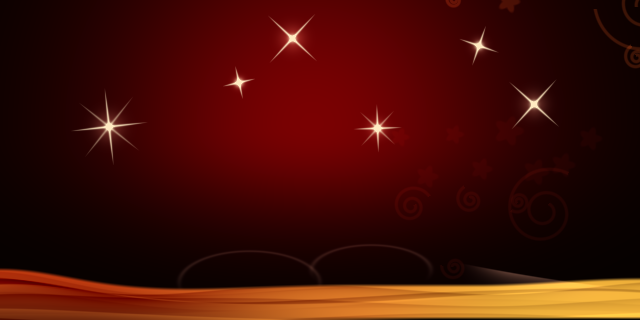
This background is drawn by a Shadertoy shader. Its source:

```glsl
// Deep red glow with sparkling stars and faint scrollwork above flowing fire.
// The glow is a lopsided Gaussian; stars are tapered rays, scrolls are log
// spirals, and the fire is a wavy band layered with hashed soft ribbons.

const float TAU = 6.2831853;
const vec3 NIGHT = vec3(0.018, 0.002, 0.0);
const vec3 GLOW_RED = vec3(0.46, 0.0, 0.008);
const vec3 STAR_LIGHT = vec3(1.0, 0.92, 0.76);
const vec3 HALO = vec3(0.57, 0.41, 0.34);
const vec3 EMBER = vec3(0.76, 0.23, 0.06);
const vec3 FLAME = vec3(0.91, 0.51, 0.17);
const vec3 GOLD = vec3(0.97, 0.72, 0.24);
const vec3 SCROLL_RED = vec3(0.13, 0.025, 0.012);
const vec3 SCROLL_BROWN = vec3(0.24, 0.10, 0.03);
const vec2 GLOW_CENTRE = vec2(0.975, 0.61);
const float RAY_WIDTH = 0.0042;
const int RIBBONS = 12;

// Centre, ray length, tilt in degrees; ray counts follow
const vec4 STARS[6] = vec4[6](
    vec4(0.341, 0.604, 0.122, 6.5), vec4(0.914, 0.880, 0.106, 47.0),
    vec4(0.747, 0.742, 0.053, 13.0), vec4(1.180, 0.599, 0.076, 2.0),
    vec4(1.497, 0.857, 0.066, -19.0), vec4(1.669, 0.674, 0.106, 48.0));
const int RAY_PAIRS[6] = int[6](4, 2, 2, 4, 2, 2);

// Centre, radius, start angle; the last three are brown
const vec4 SCROLLS[8] = vec4[8](
    vec4(1.285, 0.355, 0.065, 0.5), vec4(1.47, 0.375, 0.045, 2.0),
    vec4(1.62, 0.37, 0.035, 4.0), vec4(1.70, 0.34, 0.14, 1.0),
    vec4(1.42, 0.165, 0.04, 3.0), vec4(2.02, 0.98, 0.16, 3.2),
    vec4(1.42, 1.0, 0.03, 1.0), vec4(1.99, 0.82, 0.04, 2.0));

float hash(float n) {
    n = fract(n * 0.1031);
    n *= n + 33.33;
    return fract(n * (n + n));
}

vec3 backdrop(vec2 p) {
    vec2 d = p - GLOW_CENTRE;
    d /= vec2(0.46, d.y > 0.0 ? 0.47 : 0.215);
    return NIGHT + GLOW_RED * exp(-0.5 * dot(d, d));
}

float star(vec2 p, float size, float tilt, int pairs) {
    float light = 1.3 * exp(-dot(p, p) / 0.00012);
    for (int k = 0; k < pairs; k++) {
        float a = radians(tilt) + 0.5 * TAU * float(k) / float(pairs);
        vec2 axis = vec2(cos(a), sin(a));
        float along = min(abs(dot(p, axis)) / size, 1.0);
        float across = dot(p, vec2(-axis.y, axis.x));
        float width = RAY_WIDTH * (1.0 - 0.65 * along);
        float strength = pairs == 4 && k % 2 == 1 ? 0.5 : 0.95;
        light += strength * (1.0 - along * along) * exp(-across * across / (width * width));
    }
    return light;
}

// Thin log spiral winding inwards for two turns
float scroll(vec2 p, float radius, float start) {
    float angle = mod(atan(p.y, p.x) - start, TAU);
    float r = length(p);
    float d = min(abs(r - radius * exp(-0.13 * angle)),
                  abs(r - radius * exp(-0.13 * (angle + TAU))));
    return 1.0 - smoothstep(0.002, 0.008, d);
}

float blossom(vec2 p, float radius) {
    float petals = radius * (0.8 + 0.2 * cos(5.0 * atan(p.y, p.x)));
    return 1.0 - smoothstep(-0.006, 0.006, length(p) - petals);
}

vec3 ornaments(vec2 p) {
    vec3 light = vec3(0.0);
    for (int i = 0; i < 8; i++) {
        vec4 s = SCROLLS[i];
        light += (i < 5 ? 0.5 * SCROLL_RED : 0.75 * SCROLL_BROWN) * scroll(p - s.xy, s.z, s.w);
    }
    for (int i = 0; i < 8; i++) {
        float n = float(i);
        vec2 c = vec2(1.25 + 0.085 * n, 0.44 + 0.16 * hash(n + 5.0));
        light += 0.3 * SCROLL_RED * blossom(p - c, 0.025 + 0.025 * hash(n + 21.0));
    }
    return light + 0.6 * SCROLL_BROWN * blossom(p - vec2(1.59, 0.995), 0.035);
}

// Upper part of an elliptical wisp, fading towards its base
float wisp(vec2 p, vec2 centre, vec2 radii) {
    vec2 q = (p - centre) / radii;
    float d = (length(q) - 1.0) * radii.y;
    return exp(-d * d / 0.000012) * smoothstep(-0.5, 0.5, q.y);
}

float fireEdge(float x) {
    return 0.094 + 0.064 * exp(-x * x / 0.09)
         + 0.014 * smoothstep(0.5, 1.1, x) + 0.02 * smoothstep(1.5, 2.0, x);
}

vec3 fire(vec2 p, float edge, float px) {
    vec3 col = mix(EMBER, FLAME, smoothstep(0.2, 1.1, p.x));
    col = mix(col, GOLD, smoothstep(1.0, 1.7, p.x));
    float depth = clamp(1.0 - p.y / edge, 0.0, 1.0);
    col *= 1.0 - 0.5 * depth * (1.0 - smoothstep(0.2, 1.3, p.x));
    for (int i = 0; i < RIBBONS; i++) {
        float n = float(i);
        float phase = TAU * hash(n + 3.0);
        float crest = edge * (n + 0.5) / float(RIBBONS)
                    + 0.016 * sin(p.x * (2.0 + 3.0 * hash(n + 40.0)) + phase);
        float d = crest - p.y;
        float light = smoothstep(-px, px, d) * exp(-max(d, 0.0) / 0.02);
        col += light * (hash(n + 11.0) - 0.52) * vec3(0.5, 0.45, 0.2);
    }
    float floorShade = smoothstep(0.0, 0.012, p.y);
    return max(col, 0.0) * mix(1.0, floorShade, smoothstep(0.8, 1.4, p.x));
}

void mainImage(out vec4 fragColor, in vec2 fragCoord) {
    float px = 1.0 / iResolution.y;
    vec2 p = fragCoord * px;
    vec3 col = backdrop(p) + ornaments(p);

    // Stars and their halos
    for (int i = 0; i < 6; i++) {
        vec4 s = STARS[i];
        vec2 q = p - s.xy;
        col += 0.45 * HALO * exp(-dot(q, q) / (0.12 * s.z * s.z));
        col = mix(col, STAR_LIGHT, min(star(q, s.z, s.w, RAY_PAIRS[i]), 1.0));
    }

    // Smoky wisps and fire
    float edge = fireEdge(p.x);
    float smoke = wisp(p, vec2(1.16, 0.154), vec2(0.187, 0.08))
                + wisp(p, vec2(0.78, 0.115), vec2(0.22, 0.1));
    col += 0.2 * HALO * smoke;
    float body = smoothstep(-0.004 - px, 0.004 + px, edge - p.y);
    col = mix(col, fire(p, edge, px), body);

    // Pale veil sweeping down to the right
    float veilTop = 0.175 - 0.2 * (p.x - 1.45) + 0.09 * pow(p.x - 1.45, 2.0);
    float below = veilTop - p.y;
    float veil = smoothstep(-px, px, below) * exp(-max(below, 0.0) / 0.025);
    col += 0.6 * HALO * veil * smoothstep(1.42, 1.6, p.x) * (1.0 - smoothstep(1.6, 2.0, p.x));
    fragColor = vec4(clamp(col, 0.0, 1.0), 1.0);
}
```
